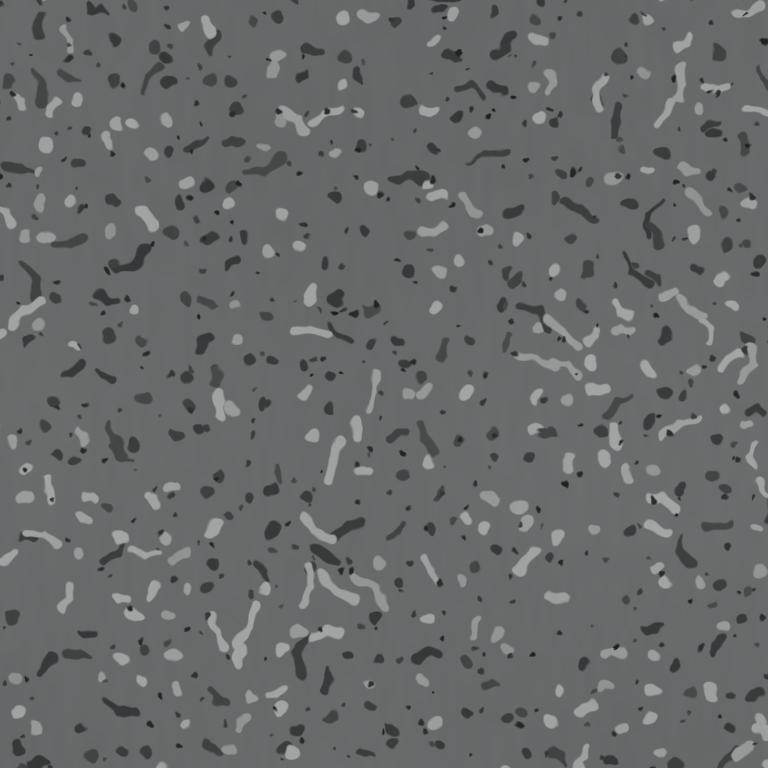
Give the GLSL for this texture, as a WebGL 1 fragment shader.

```glsl
precision highp float;
// Speckled grey flooring: pale and dark chips of rubbery, bent shapes with
// small black specks between them. Each jittered grid cell holds one chip made
// of two tapered capsules, whose outline is roughened by warping the domain.

uniform vec2 u_resolution;

const vec3 BASE_COLOR  = vec3(0.408, 0.418, 0.418);
const vec3 PALE_COLOR  = vec3(0.635, 0.645, 0.640);
const vec3 DULL_COLOR  = vec3(0.560, 0.570, 0.565);
const vec3 DARK_COLOR  = vec3(0.215, 0.223, 0.225);
const vec3 FADED_COLOR = vec3(0.285, 0.293, 0.293);
const vec3 BLACK_COLOR = vec3(0.120, 0.122, 0.122);

const float CHIP_CELLS  = 24.0;   // chip grid cells across the canvas
const float CHIP_FILL   = 0.78;   // share of cells that hold a chip
const float PALE_SHARE  = 0.47;   // share of chips that are pale
const float SPECK_CELLS = 27.0;
const float SPECK_FILL  = 0.55;
const float JITTER      = 0.75;   // scatter inside a cell
const float MIN_REACH   = 0.003;  // half length of the shortest chip
const float MAX_REACH   = 0.030;  // half length of the longest chip
const float WARP_SCALE  = 75.0;
const float WARP_AMOUNT = 0.0065;
const float EDGE        = 0.0017; // half width of the soft outline
const float TAU         = 6.28318;

vec4 hash4(vec2 p) {
  vec4 q = fract(p.xyxy * vec4(0.1031, 0.1030, 0.0973, 0.1099));
  q += dot(q, q.wzxy + 33.33);
  return fract((q.xxyz + q.yzzw) * q.zywx);
}

vec2 noise2(vec2 p) {
  vec2 i = floor(p), f = fract(p);
  f = f * f * (3.0 - 2.0 * f);
  vec2 low  = mix(hash4(i).xy, hash4(i + vec2(1.0, 0.0)).xy, f.x);
  vec2 high = mix(hash4(i + vec2(0.0, 1.0)).xy, hash4(i + 1.0).xy, f.x);
  return mix(low, high, f.y);
}

vec2 direction(float angle) {
  return vec2(cos(angle), sin(angle));
}

// Distance to a limb from the origin to tip, its radius going from r0 to r1
float limb(vec2 p, vec2 tip, float r0, float r1) {
  float t = clamp(dot(p, tip) / dot(tip, tip), 0.0, 1.0);
  return length(p - tip * t) - mix(r0, r1, t);
}

float smoothMin(float a, float b, float k) {
  float h = max(k - abs(a - b), 0.0) / k;
  return min(a, b) - 0.25 * h * h * k;
}

// Bent chip: pale ones keep their width, dark ones taper to a wedge
float chip(vec2 p, vec4 shape, vec4 size, float pale) {
  float reach = mix(MIN_REACH, MAX_REACH, pow(shape.y, 4.0));
  float angle = TAU * shape.x;
  float bend = (shape.z - 0.5) * 2.0;
  float radius = mix(0.0048, 0.0080, size.x);
  float headRadius = radius * mix(0.8, 1.15, size.y);
  float tailRadius = radius * mix(mix(0.2, 0.9, size.z), mix(0.7, 1.1, size.z), pale);
  float waist = radius * mix(0.9, 0.72, smoothstep(0.005, 0.02, reach));
  float head = limb(p, reach * direction(angle), waist, headRadius);
  float tail = limb(p, -reach * direction(angle + bend), waist, tailRadius);
  return smoothMin(head, tail, 0.003);
}

float coverage(float d) {
  return 1.0 - smoothstep(-EDGE, EDGE, d);
}

void main() {
  vec2 uv = gl_FragCoord.xy / u_resolution.y;
  vec2 p = uv + WARP_AMOUNT * (noise2(uv * WARP_SCALE) - 0.5);

  // Nearest pale chip, dark chip and speck: x = distance, y = tone
  vec2 pale = vec2(1.0, 0.0), dark = pale, speck = pale;
  vec2 chipCell = floor(p * CHIP_CELLS), speckCell = floor(p * SPECK_CELLS);
  for (int j = -1; j <= 1; j++) {
    for (int i = -1; i <= 1; i++) {
      vec2 offset = vec2(float(i), float(j));

      vec2 cell = chipCell + offset;
      vec4 place = hash4(cell + 17.0);
      if (place.z < CHIP_FILL) {
        vec2 center = (cell + 0.5 + JITTER * (place.xy - 0.5)) / CHIP_CELLS;
        float isPale = step(place.w, PALE_SHARE);
        vec4 size = hash4(cell + 139.0);
        float d = chip(p - center, hash4(cell + 71.0), size, isPale);
        if (isPale > 0.5) {
          if (d < pale.x) pale = vec2(d, size.w);
        } else if (d < dark.x) dark = vec2(d, size.w);
      }

      cell = speckCell + offset;
      place = hash4(cell + 211.0);
      if (place.z < SPECK_FILL) {
        vec2 center = (cell + 0.5 + place.xy - 0.5) / SPECK_CELLS;
        vec4 form = hash4(cell + 307.0);
        vec2 tip = mix(0.001, 0.005, form.y * form.y) * direction(TAU * form.x);
        float radius = mix(0.0016, 0.0046, form.z);
        float d = limb(p - center, tip, radius, radius * 0.6);
        if (d < speck.x) speck = vec2(d, form.w);
      }
    }
  }

  // Base with slow shading and faint mottling, then the chips and specks
  float shade = 0.020 * (noise2(uv * 2.5).x - 0.5) + 0.010 * (noise2(uv * vec2(90.0, 30.0)).y - 0.5);
  vec3 color = BASE_COLOR;
  color = mix(color, mix(DARK_COLOR, FADED_COLOR, dark.y * dark.y), coverage(dark.x));
  color = mix(color, mix(PALE_COLOR, DULL_COLOR, pale.y * pale.y), coverage(pale.x));
  color = mix(color, mix(BLACK_COLOR, FADED_COLOR, speck.y), coverage(speck.x));
  gl_FragColor = vec4(color + shade, 1.0);
}
```
